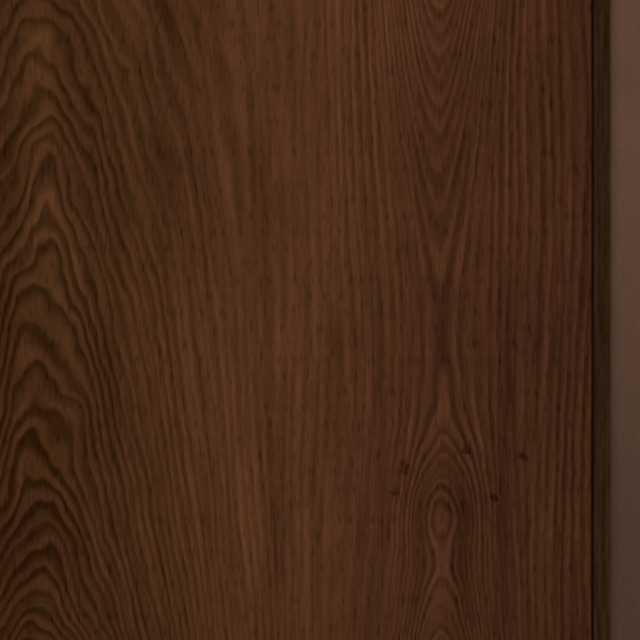
Reproduce this texture procedurally as a WebGL 2 fragment shader.

```glsl
#version 300 es
precision highp float;
// Dark oak board with arched grain and a knot, ending at a grooved edge beside a plain wall.
uniform vec2 u_resolution;
out vec4 fragColor;

vec2 hash2(vec2 cell) {
  vec3 q = fract(cell.xyx * vec3(0.1031, 0.1030, 0.0973));
  q += dot(q, q.yzx + 33.33);
  return fract((q.xx + q.yz) * q.zy);
}

float gradientAt(vec2 cell, vec2 offset) {
  float angle = 6.2832 * hash2(cell).x;
  return dot(vec2(cos(angle), sin(angle)), offset);
}

float gradientNoise(vec2 p) {
  vec2 i = floor(p), f = p - i;
  vec2 w = f * f * f * (f * (f * 6.0 - 15.0) + 10.0);
  vec2 e = vec2(1, 0);
  float low = mix(gradientAt(i, f), gradientAt(i + e, f - e), w.x);
  float high = mix(gradientAt(i + e.yx, f - e.yx), gradientAt(i + 1.0, f - 1.0), w.x);
  return mix(low, high, w.y);
}

float bell(float d, float width) {
  return exp(-d * d / (width * width));
}

// Growth-ring coordinate: its level lines are the grain.
float ringField(vec2 p) {
  vec2 toKnot = p - vec2(0.69, 0.21);
  float dx = p.x - 0.06;
  // Tall arches on the left
  float left = 62.0 * sqrt(dx * dx + 0.002);
  // Grain folding back around the knot axis on the right
  float right = 62.0 * (0.63 - sqrt(toKnot.x * toKnot.x + 0.0002));
  float field = mix(left, right, smoothstep(0.4, 0.55, p.x));
  field += bell(dx, 0.24) * (18.0 * (p.y - 0.45) - 4.0 * exp(-6.0 * p.y));
  field += bell(toKnot.x, 0.08) * 34.0 * (p.y - 0.5) * (p.y - 0.5);
  field += 3.5 * bell(length(toKnot * vec2(1.0, 0.8)), 0.055);
  // Drift everywhere, wobble only near the arches and the knot
  float wild = max(bell(dx, 0.16), 0.8 * bell(length(toKnot * vec2(1.0, 0.6)), 0.12));
  field += 1.8 * gradientNoise(p * vec2(5.0, 1.4) + 3.0);
  field += 0.7 * gradientNoise(p * vec2(19.0, 2.5) + 40.0);
  field += wild * 1.1 * gradientNoise(p * vec2(17.0, 10.0) + 70.0);
  return field + (0.1 + 0.3 * wild) * gradientNoise(p * vec2(45.0, 24.0));
}

// Small dark flecks scattered about the knot
float flecks(vec2 p, float pixel) {
  float dark = 0.0;
  for (int i = 0; i < 6; i++) {
    vec2 center = vec2(0.69, 0.26) + (hash2(vec2(i, 7)) - 0.5) * vec2(0.28, 0.1);
    vec2 d = (p - center) * vec2(1.0, 0.7);
    float radius = 0.005 + 0.007 * gradientNoise(p * 110.0);
    dark = max(dark, 1.0 - smoothstep(radius - 0.003, radius + 0.002 + pixel, length(d)));
  }
  return dark;
}

vec3 board(vec2 p, float pixel) {
  float field = ringField(p);
  float phase = fract(field);
  float ring = smoothstep(0.15, 0.72, phase) * (1.0 - smoothstep(0.76, 1.0, phase));
  float middle = bell(p.x - 0.45, 0.19);
  float arches = bell(p.x - 0.05, 0.16);
  float patchy = gradientNoise(p * vec2(8.0, 2.5) + 17.0);

  // Broad light and shade
  float tone = 0.57 + 0.28 * middle + 0.16 * (p.y - 0.5) + 0.3 * patchy;
  tone += 0.24 * gradientNoise(p * vec2(30.0, 1.6) + 60.0);
  tone -= 0.17 * smoothstep(0.86, 0.925, p.x) + 0.08 * bell(p.x, 0.05);
  tone -= 0.2 * bell(length((p - vec2(0.7, 0.21)) * vec2(1.0, 1.3)), 0.05);
  // Rings, fibres and short pores
  tone -= ring * (0.3 - 0.14 * middle + 0.16 * arches + 0.25 * patchy);
  tone += 0.34 * gradientNoise(vec2(field * 1.4, p.y * 3.5));
  tone += 0.25 * gradientNoise(vec2(field * 2.7, p.y * 14.0) + 9.0);
  tone += 0.14 * gradientNoise(p * vec2(170.0, 70.0) + 31.0);
  float pores = gradientNoise(p * vec2(190.0, 40.0));
  tone -= 0.24 * smoothstep(0.12, 0.5, pores);
  tone -= 0.55 * flecks(p, pixel);

  vec3 color = mix(vec3(0.19, 0.105, 0.052), vec3(0.35, 0.21, 0.13), clamp(tone, -0.25, 1.2));
  // Slightly golden on the left, redder on the right
  float redness = smoothstep(0.1, 0.85, p.x) - 0.5 + 0.4 * gradientNoise(p * vec2(6.0, 3.0) + 25.0);
  return color + redness * vec3(0.002, -0.006, 0.009);
}

vec3 edgeStrip(vec2 p) {
  float streak = gradientNoise(p * vec2(150.0, 9.0)) + 0.5 * gradientNoise(p * vec2(260.0, 50.0));
  return vec3(0.18, 0.115, 0.06) + 0.05 * streak;
}

vec3 wall(vec2 p) {
  float light = smoothstep(0.0, 0.8, p.y) + 0.25 * gradientNoise(p * 12.0);
  vec3 color = mix(vec3(0.29, 0.215, 0.17), vec3(0.355, 0.262, 0.21), light);
  color *= mix(0.82, 1.0, smoothstep(0.95, 0.97, p.x));
  return color + 0.012 * gradientNoise(p * 130.0);
}

void main() {
  vec2 p = gl_FragCoord.xy / u_resolution;
  float pixel = 1.0 / u_resolution.x;
  vec3 color = mix(board(p, pixel), edgeStrip(p), smoothstep(-pixel, pixel, p.x - 0.927));
  // Groove between the board and its edge strip
  color *= 1.0 - 0.6 * (1.0 - smoothstep(0.0005, 0.002 + pixel, abs(p.x - 0.926)));
  float wallMask = smoothstep(-0.002 - pixel, 0.002 + pixel, p.x - 0.954);
  fragColor = vec4(mix(color, wall(p), wallMask), 1.0);
}
```
